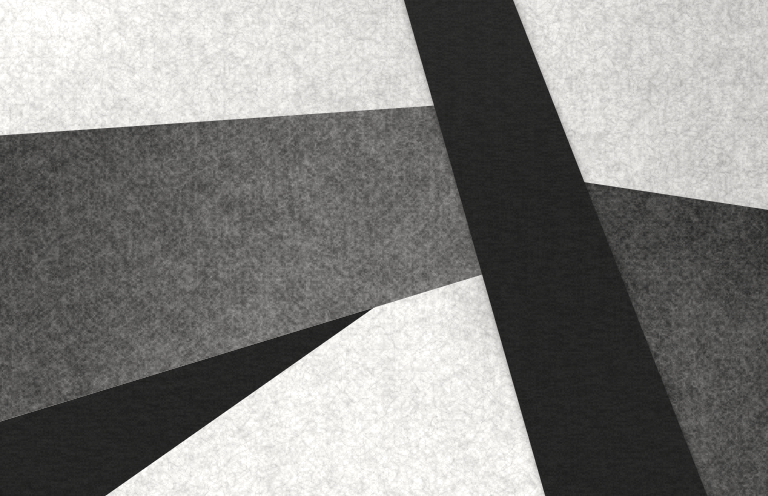
This background is drawn by a Shadertoy shader. Its source:

```glsl
// Overlapping sheets of felt paper: pale ground, two grey bands, a black wedge
// and a black diagonal strip. Half planes cut the sheets; layered value noise
// and warped ridges give the grain and the fibres.

#define GRAIN_SCALE 190.0
#define FIBRE_SCALE 62.0
#define CLOUD_SCALE 24.0
#define PALE_GRAIN 0.17
#define GREY_GRAIN 0.25
#define BLACK_GRAIN 0.030
#define SHADOW_WIDTH 0.006
#define SHADOW_DEPTH 0.22

float hash(vec2 cell) {
    return fract(sin(dot(cell, vec2(127.1, 311.7))) * 43758.545);
}

float valueNoise(vec2 p) {
    vec2 cell = floor(p), f = fract(p);
    f = f * f * (3.0 - 2.0 * f);
    float low = mix(hash(cell), hash(cell + vec2(1, 0)), f.x);
    float high = mix(hash(cell + vec2(0, 1)), hash(cell + vec2(1, 1)), f.x);
    return mix(low, high, f.y);
}

// Thin curling strands, gathered over several turned layers
float fibres(vec2 p) {
    float strands = 0.0;
    for (int i = 0; i < 3; i++) {
        float angle = 0.5 + 1.1 * float(i);
        vec2 q = mat2(cos(angle), sin(angle), -sin(angle), cos(angle)) * p;
        vec2 bend = vec2(valueNoise(q * 0.6 + 7.0), valueNoise(q * 0.6 + 31.0));
        float ridge = 1.0 - abs(2.0 * valueNoise(q * vec2(0.7, 1.5) + 2.0 * bend) - 1.0);
        strands += pow(ridge, 6.0);
    }
    return strands / 3.0;
}

// Signed distance to the line from a to b, positive on its left
float leftOf(vec2 p, vec2 a, vec2 b) {
    vec2 along = normalize(b - a);
    return along.x * (p.y - a.y) - along.y * (p.x - a.x);
}

// Coverage of a shape that is positive inside, one pixel soft
float cover(float d) {
    return clamp(0.5 + d * iResolution.y, 0.0, 1.0);
}

void mainImage(out vec4 fragColor, in vec2 fragCoord) {
    vec2 uv = fragCoord / iResolution.xy;
    vec2 stretch = vec2(iResolution.x / iResolution.y, 1.0);
    vec2 p = uv * stretch;

    // Edges of the sheets
    float bandTop = leftOf(p, vec2(0.0, 0.727) * stretch, vec2(0.564, 0.787) * stretch);
    float bandBase = leftOf(p, vec2(0.0, 0.150) * stretch, vec2(0.629, 0.447) * stretch);
    float wedgeBase = leftOf(p, vec2(0.137, 0.0) * stretch, vec2(0.488, 0.381) * stretch);
    float stripLeft = leftOf(p, vec2(0.526, 1.0) * stretch, vec2(0.710, 0.0) * stretch);
    float stripRight = leftOf(p, vec2(0.921, 0.0) * stretch, vec2(0.668, 1.0) * stretch);
    float rightTop = leftOf(p, vec2(0.764, 0.632) * stretch, vec2(1.0, 0.577) * stretch);
    float strip = min(stripLeft, stripRight);
    float rightSide = step(stripRight, stripLeft);

    // Paper texture
    float grain = valueNoise(p * GRAIN_SCALE) - 0.5;
    float fine = hash(floor(p * GRAIN_SCALE * 1.7)) - 0.5;
    float cloud = valueNoise(p * CLOUD_SCALE) - 0.5;
    float strands = fibres(p * FIBRE_SCALE) - 0.27;
    float felt = 0.55 * grain + 0.35 * fine + 0.22 * cloud;

    // Pale sheets, each with its own falloff of light
    float upperPale = 0.90 + 0.08 * (1.0 - smoothstep(0.0, 0.30, distance(uv, vec2(0.0, 1.0))));
    upperPale -= 0.05 * smoothstep(0.30, 0.55, uv.x);
    float lowerPale = 0.94 - 0.08 * smoothstep(0.15, 0.0, -stripLeft) * smoothstep(0.05, 0.40, uv.y);
    float rightPale = 0.87 - 0.08 * smoothstep(0.70, 0.95, uv.x);
    float pale = mix(mix(lowerPale, upperPale, step(0.0, bandTop)), rightPale, rightSide);
    pale += PALE_GRAIN * (felt - 0.8 * strands);

    // Grey sheets
    float bandTone = 0.31 + 0.12 * smoothstep(0.0, 0.40, uv.x) + 0.10 * (0.55 - uv.y);
    float rightTone = 0.27 + 0.07 * smoothstep(0.60, 0.25, uv.y) - 0.03 * smoothstep(0.90, 1.0, uv.x);
    float grey = mix(bandTone, rightTone, rightSide);
    grey += GREY_GRAIN * (felt + 0.55 * strands) * (0.55 + grey);

    // Black sheets, with a faint sideways weave
    float weave = valueNoise(p * vec2(70.0, 260.0)) - 0.5;
    float black = 0.145 + 0.02 * smoothstep(0.55, 1.0, uv.y) + BLACK_GRAIN * (weave + fine);

    // Stack the sheets from back to front
    float leftBand = cover(min(-bandTop, bandBase)) * (1.0 - rightSide);
    float rightBand = cover(-rightTop) * rightSide;
    float wedge = cover(min(-bandBase, wedgeBase)) * (1.0 - rightSide);
    float tone = mix(pale, grey, max(leftBand, rightBand));
    tone = mix(tone, black, wedge);
    tone *= 1.0 - SHADOW_DEPTH * exp(min(strip, 0.0) / SHADOW_WIDTH);
    tone = mix(tone, black, cover(strip));

    // Slightly warm print tint
    vec3 tint = vec3(1.008, 1.0, 0.988);
    fragColor = vec4(clamp(tone * tint, 0.0, 1.0), 1.0);
}
```
